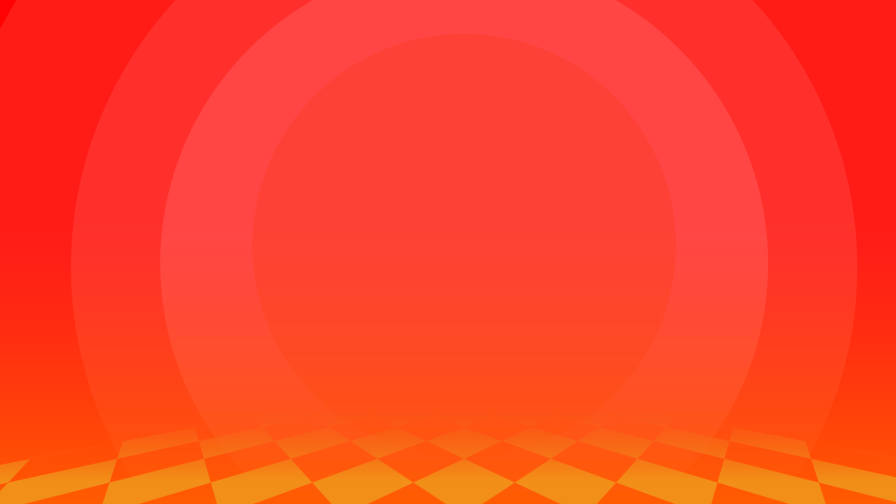
A Shadertoy shader for this background:

```glsl
// Red stage of nested discs above an orange checkered floor seen in perspective.

// Colours, from the outer corner inward
const vec3 CORNER_RED = vec3(1.00, 0.01, 0.01);
const vec3 FIELD_RED  = vec3(1.00, 0.11, 0.09);
const vec3 OUTER_RING = vec3(1.00, 0.19, 0.17);
const vec3 INNER_RING = vec3(1.00, 0.275, 0.27);
const vec3 CORE_RED   = vec3(0.995, 0.255, 0.21);
const vec3 GLOW       = vec3(1.00, 0.36, 0.00);
const vec3 TILE_FAR   = vec3(0.94, 0.25, 0.12);
const vec3 TILE_NEAR  = vec3(0.945, 0.58, 0.10);

// Layout, in canvas heights; x is measured from the canvas centre
const float AXIS_X       = 0.032;
const vec2  FIELD_DISC   = vec2(0.465, 1.037); // centre height, radius
const vec2  OUTER_DISC   = vec2(0.470, 0.780);
const vec2  INNER_DISC   = vec2(0.477, 0.603);
const vec2  CORE_DISC    = vec2(0.513, 0.420);
const float GLOW_TOP     = 0.56;
const float GLOW_CURVE   = 1.4;
const float HORIZON      = 0.370;
const float TILE_WIDTH   = 0.614;  // tile diagonal per unit below the horizon
const float DEPTH_SCALE  = 1.945;
const float DEPTH_OFFSET = 6.94;
const float FLOOR_EXTENT = 5.0;    // tiles from the axis to the far edges
const float FADE_START   = 0.195;
const float FADE_END     = 0.045;
const float TILE_OPACITY = 0.92;

// Anti-aliased coverage of a disc given as (centre height, radius)
float discMask(vec2 p, vec2 disc, float pixel) {
    float d = length(p - vec2(0.0, disc.x)) - disc.y;
    return clamp(0.5 - d / pixel, 0.0, 1.0);
}

// Soft square wave: +1 in even cells, -1 in odd cells
vec2 cellSign(vec2 g, vec2 width) {
    vec2 wave = 2.0 * abs(fract(0.5 * g - 0.25) - 0.5) - 0.5;
    return clamp(2.0 * wave / width, -1.0, 1.0);
}

// Coverage of the bright tiles on a floor turned by 45 degrees
float floorMask(vec2 p) {
    float drop = max(HORIZON - p.y, 0.02);
    float across = p.x / (TILE_WIDTH * drop);
    float depth = DEPTH_SCALE / drop - DEPTH_OFFSET;
    vec2 grid = across + vec2(0.5, -0.5) * depth;
    vec2 width = max(fwidth(grid), 1e-4);

    vec2 signs = cellSign(grid, width);
    float checker = 0.5 - 0.5 * signs.x * signs.y;
    vec2 inside = clamp(0.5 + (FLOOR_EXTENT + vec2(-1.0, 1.0) * grid) / width, 0.0, 1.0);
    return checker * inside.x * inside.y;
}

void mainImage(out vec4 fragColor, in vec2 fragCoord) {
    float pixel = 1.0 / iResolution.y;
    vec2 p = (fragCoord - vec2(0.5 * iResolution.x, 0.0)) * pixel;
    p.x -= AXIS_X;

    // Nested discs
    vec3 color = mix(CORNER_RED, FIELD_RED, discMask(p, FIELD_DISC, pixel));
    color = mix(color, OUTER_RING, discMask(p, OUTER_DISC, pixel));
    color = mix(color, INNER_RING, discMask(p, INNER_DISC, pixel));
    color = mix(color, CORE_RED, discMask(p, CORE_DISC, pixel));

    // Orange glow rising from the bottom
    float glow = pow(clamp(1.0 - p.y / GLOW_TOP, 0.0, 1.0), GLOW_CURVE);
    color = mix(color, GLOW, glow);

    // Floor tiles, dissolving with distance
    float nearness = clamp((FADE_START - p.y) / (FADE_START - FADE_END), 0.0, 1.0);
    vec3 tile = mix(TILE_FAR, TILE_NEAR, sqrt(nearness));
    color = mix(color, tile, floorMask(p) * nearness * TILE_OPACITY);

    fragColor = vec4(color, 1.0);
}
```
